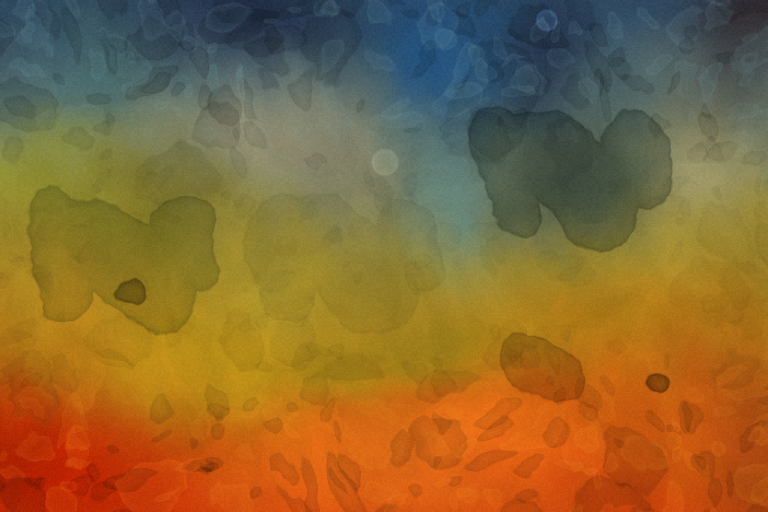
A WebGL 2 fragment shader for this background:

```glsl
#version 300 es
precision highp float;

uniform vec2 u_resolution;
out vec4 fragColor;

const mat2 TURN = mat2(0.8, 0.6, -0.6, 0.8);

vec2 hash2(vec2 p) {
    vec3 q = fract(p.xyx * vec3(0.1031, 0.1030, 0.0973));
    q += dot(q, q.yzx + 33.33);
    return fract((q.xx + q.yz) * q.zy);
}

// Layered sines that bend coordinates into ragged outlines
vec2 warp(vec2 p, float freq, float amount) {
    vec2 q = p;
    for (int i = 0; i < 5; i++) {
        q = TURN * q;
        vec2 bend = amount / freq * sin(freq * q.yx + vec2(1.7, 4.1) * float(i));
        p += bend;
        q += bend;
        freq *= 1.9;
    }
    return p;
}

// Layered sines as soft cloudy tone, roughly -1 to 1
float clouds(vec2 p) {
    float sum = 0.0, amp = 0.6;
    for (int i = 0; i < 6; i++) {
        p = TURN * p * 1.9 + sum;
        sum += amp * sin(p.x) * sin(p.y);
        amp *= 0.62;
    }
    return sum;
}

float taperedCapsule(vec2 p, vec2 a, vec2 b, float ra, float rb) {
    vec2 pa = p - a, ba = b - a;
    float h = clamp(dot(pa, ba) / dot(ba, ba), 0.0, 1.0);
    return length(pa - ba * h) - mix(ra, rb, h);
}

// Two drooping lobes joined by a broad body, origin at upper left
float splashShape(vec2 p) {
    float leftLobe = taperedCapsule(p, vec2(0.075, -0.07), vec2(0.10, -0.22), 0.07, 0.045);
    float body = taperedCapsule(p, vec2(0.15, -0.09), vec2(0.26, -0.19), 0.085, 0.09);
    float rightLobe = taperedCapsule(p, vec2(0.33, -0.08), vec2(0.36, -0.15), 0.06, 0.04);
    return min(leftLobe, min(body, rightLobe));
}

// Cellular blots: x is signed tone, y is the bright rim
vec2 blots(vec2 p, float seed, float soft) {
    vec2 cell = floor(p), result = vec2(0.0);
    for (int k = 0; k < 9; k++) {
        vec2 id = cell + vec2(k % 3 - 1, k / 3 - 1);
        vec2 place = hash2(id + seed), form = hash2(id + seed + 37.0);
        float angle = 6.283 * form.x;
        vec2 q = mat2(cos(angle), sin(angle), -sin(angle), cos(angle)) * (p - id - place);
        float d = length(q * vec2(1.0, 1.0 + form.y)) - 0.18 - 0.36 * fract(form.x * 5.0);
        float fill = smoothstep(soft, -soft, d);
        float side = fract(place.x * 7.0) < 0.5 ? -1.0 : 1.0;
        result += fill * vec2(side * (0.45 + 0.55 * exp(d * 6.0)), exp(d * 0.7 / soft));
    }
    return result;
}

vec3 pool(vec3 col, vec2 p, vec2 center, vec2 size, vec3 tint, float strength) {
    vec2 q = (p - center) / size;
    return mix(col, tint, strength * exp(-dot(q, q)));
}

// Translucent wash with pigment gathered along its edge
vec3 wash(vec3 col, float d, vec3 tint, float strength) {
    float fill = smoothstep(0.003, -0.003, d);
    float pigment = 0.65 + 0.35 * exp(d * 25.0) + 0.5 * exp(-abs(d + 0.002) * 300.0);
    return col * mix(vec3(1.0), tint, strength * fill * pigment);
}

vec3 verticalRamp(float y) {
    vec3 col = mix(vec3(0.80, 0.26, 0.04), vec3(0.78, 0.34, 0.05), smoothstep(0.0, 0.15, y));
    col = mix(col, vec3(0.71, 0.50, 0.09), smoothstep(0.13, 0.32, y));
    col = mix(col, vec3(0.62, 0.54, 0.18), smoothstep(0.30, 0.52, y));
    col = mix(col, vec3(0.46, 0.49, 0.36), smoothstep(0.48, 0.70, y));
    col = mix(col, vec3(0.31, 0.40, 0.41), smoothstep(0.67, 0.84, y));
    return mix(col, vec3(0.18, 0.28, 0.37), smoothstep(0.80, 1.0, y));
}

// Broad colour areas, from the bottom upward
vec3 colourField(vec2 p) {
    vec3 col = verticalRamp(p.y);
    col = pool(col, p, vec2(0.10, 0.07), vec2(0.36, 0.16), vec3(0.70, 0.11, 0.0), 0.9);
    col = pool(col, p, vec2(0.80, 0.09), vec2(0.30, 0.13), vec3(0.92, 0.47, 0.11), 0.65);
    col = pool(col, p, vec2(1.46, 0.15), vec2(0.16, 0.15), vec3(0.60, 0.23, 0.07), 0.6);
    col = pool(col, p, vec2(0.45, 0.34), vec2(0.22, 0.12), vec3(0.78, 0.62, 0.09), 0.65);
    col = pool(col, p, vec2(0.76, 0.34), vec2(0.20, 0.07), vec3(0.54, 0.49, 0.10), 0.5);
    col = pool(col, p, vec2(0.26, 0.54), vec2(0.18, 0.10), vec3(0.45, 0.43, 0.10), 0.5);
    col = pool(col, p, vec2(0.02, 0.62), vec2(0.18, 0.12), vec3(0.58, 0.57, 0.12), 0.6);
    col = pool(col, p, vec2(0.52, 0.72), vec2(0.25, 0.10), vec3(0.60, 0.57, 0.46), 0.75);
    col = pool(col, p, vec2(1.40, 0.67), vec2(0.15, 0.13), vec3(0.64, 0.60, 0.42), 0.75);
    col = pool(col, p, vec2(0.89, 0.64), vec2(0.10, 0.13), vec3(0.38, 0.52, 0.49), 0.75);
    col = pool(col, p, vec2(1.16, 0.65), vec2(0.14, 0.13), vec3(0.24, 0.31, 0.28), 0.7);
    col = pool(col, p, vec2(0.14, 0.84), vec2(0.16, 0.12), vec3(0.26, 0.42, 0.42), 0.5);
    col = pool(col, p, vec2(0.48, 0.95), vec2(0.17, 0.08), vec3(0.13, 0.17, 0.28), 0.8);
    col = pool(col, p, vec2(0.91, 0.91), vec2(0.14, 0.16), vec3(0.12, 0.31, 0.49), 0.85);
    col = pool(col, p, vec2(1.09, 0.93), vec2(0.07, 0.13), vec3(0.13, 0.18, 0.27), 0.8);
    return pool(col, p, vec2(1.48, 0.94), vec2(0.13, 0.13), vec3(0.20, 0.16, 0.17), 0.85);
}

void main() {
    vec2 p = gl_FragCoord.xy / u_resolution.y;
    p.x *= 1.5 * u_resolution.y / u_resolution.x;
    vec2 ragged = warp(p, 14.0, 0.32);
    vec2 wavy = warp(p, 22.0, 0.22);
    vec3 col = colourField(warp(p, 6.0, 0.28));

    // Scattered blots, denser near the top and bottom
    float busy = mix(0.3, 1.0, smoothstep(0.10, 0.38, abs(p.y - 0.48)));
    vec3 light = mix(vec3(0.95, 0.58, 0.12), vec3(0.43, 0.61, 0.65), smoothstep(0.35, 0.85, p.y));
    for (int i = 0; i < 3; i++) {
        float scale = 4.0 * exp2(float(i));
        vec2 blot = blots(ragged * scale, 11.0 + 23.0 * float(i), 0.003 * scale);
        col = mix(col, light, busy * clamp(0.14 * blot.x + 0.06 * blot.y, 0.0, 0.4));
        col *= 1.0 - busy * clamp(-0.15 * blot.x, 0.0, 0.35);
    }

    // Three large splashes, the last one higher
    for (int i = 0; i < 3; i++) {
        float n = float(i);
        vec2 origin = vec2(0.035 + 0.4365 * n, 0.63 + 0.165 * step(1.5, n));
        float strength = 0.2 + 0.35 * abs(n - 1.0) + 0.2 * step(1.5, n);
        col = wash(col, splashShape(wavy - origin), vec3(0.70, 0.74, 0.72), strength);
    }

    // Lower right splash, small dark drops and pale discs
    float lower = taperedCapsule(wavy, vec2(1.03, 0.30), vec2(1.10, 0.26), 0.06, 0.05);
    col = wash(col, lower, vec3(0.78, 0.74, 0.70), 0.7);
    col = wash(col, length(wavy - vec2(1.29, 0.257)) - 0.024, vec3(0.6), 0.8);
    col = wash(col, length(wavy - vec2(0.245, 0.424)) - 0.024, vec3(0.65), 0.8);
    col = wash(col, length(p - vec2(0.752, 0.683)) - 0.026, vec3(1.2), 0.6);
    col = wash(col, length(p - vec2(1.068, 0.96)) - 0.021, vec3(1.5), 0.8);

    // Cloudy pigment and paper grain
    col *= 1.0 + 0.08 * clouds(ragged * 6.0);
    col += 0.03 * (hash2(floor(p * 340.0)).x - 0.5);
    fragColor = vec4(clamp(col, 0.0, 1.0), 1.0);
}
```
